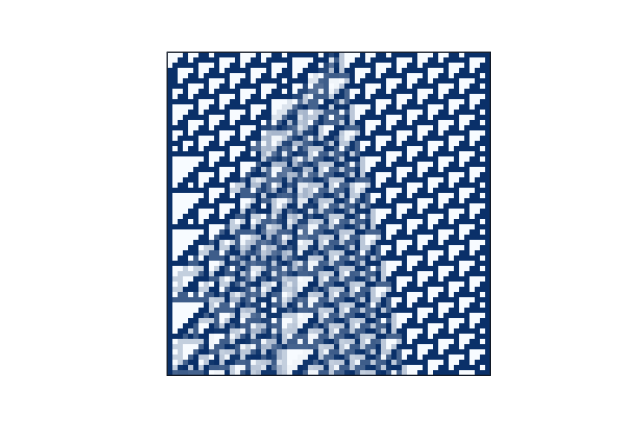
Reproduce this pattern procedurally as a Shadertoy shader.

```glsl
const int CELLS = 62;
const int SEED_START = 28;
const int SEED_SIZE = 6;
const uint ETHER = 0x3EC8u;   // 14-cell periodic background, lowest bit first
const uint SEED = 29u;        // defect between the two background halves
const uint HALF_MASK = 0x7fffffffu;

const vec3 PAPER = vec3(1.0);
const vec3 PALE = vec3(0.97, 0.985, 1.0);
const vec3 NAVY = vec3(0.04, 0.19, 0.41);
const vec3 INK = vec3(0.07, 0.10, 0.15);

// A row is stored as two halves of 31 cells
uint cellAt(uvec2 row, int i) {
    return i < 31 ? (row.x >> uint(i)) & 1u : (row.y >> uint(i - 31)) & 1u;
}

uvec2 firstRow(uint seed) {
    uvec2 row = uvec2(0u);
    int seedEnd = SEED_START + SEED_SIZE;
    for (int i = 0; i < CELLS; i++) {
        uint bit = (ETHER >> uint((i < SEED_START ? i : i - seedEnd + 14) % 14)) & 1u;
        if (i >= SEED_START && i < seedEnd) bit = (seed >> uint(i - SEED_START)) & 1u;
        if (i < 31) row.x |= bit << uint(i);
        else row.y |= bit << uint(i - 31);
    }
    return row;
}

// Rule 110 with empty cells beyond both ends
uvec2 nextRow(uvec2 row) {
    uvec2 left = uvec2(row.x << 1u, (row.y << 1u) | (row.x >> 30u));
    uvec2 right = uvec2((row.x >> 1u) | (row.y << 30u), row.y >> 1u);
    return (row | right) & ~(left & row & right) & HALF_MASK;
}

float blendCells(uvec2 row, ivec2 columns, float blend) {
    return mix(float(cellAt(row, columns.x)), float(cellAt(row, columns.y)), blend);
}

// Evolve one world, then blend the four cells around the point
float world(uint seed, vec2 p, float pixel) {
    vec2 base = floor(p - 0.5);
    vec2 blend = clamp((p - base - 1.0) / pixel + 0.5, 0.0, 1.0);
    ivec2 columns = clamp(ivec2(int(base.x), int(base.x) + 1), 0, CELLS - 1);
    int top = clamp(int(base.y), 0, CELLS - 1);
    uvec2 row = firstRow(seed);
    for (int t = 0; t < CELLS; t++) {
        if (t >= top) break;
        row = nextRow(row);
    }
    float upper = blendCells(row, columns, blend.x);
    float lower = blendCells(nextRow(row), columns, blend.x);
    bool single = base.y < 0.0 || top == CELLS - 1;
    return single ? upper : mix(upper, lower, blend.y);
}

// Average of worlds whose seeds differ in two uncertain cells
float ensemble(vec2 p, float pixel) {
    float sum = 0.0;
    for (int k = 0; k < 4; k++) {
        bool flipEdge = (k & 1) == 1;
        bool flipCore = (k & 2) == 2;
        uint seed = SEED ^ (flipEdge ? 32u : 0u) ^ (flipCore ? 8u : 0u);
        float weight = (flipEdge ? 0.25 : 0.75) * (flipCore ? 0.12 : 0.88);
        sum += weight * world(seed, p, pixel);
    }
    return sum;
}

float boxDistance(vec2 p, float halfSide) {
    vec2 d = abs(p) - halfSide;
    return length(max(d, 0.0)) + min(max(d.x, d.y), 0.0);
}

void mainImage(out vec4 fragColor, in vec2 fragCoord) {
    float pixel = 1.0 / iResolution.y;
    vec2 p = (fragCoord - 0.5 * iResolution.xy) * pixel - vec2(0.0205, 0.0005);
    float halfSide = 0.3775;
    float edge = boxDistance(p, halfSide);
    vec3 color = PAPER;

    // Cell history, time running downwards
    if (edge < pixel) {
        float scale = float(CELLS) / (2.0 * halfSide);
        vec2 grid = vec2(p.x + halfSide, halfSide - p.y) * scale;
        vec3 cells = mix(PALE, NAVY, ensemble(grid, pixel * scale));
        color = mix(PAPER, cells, clamp(0.5 - edge / pixel, 0.0, 1.0));
    }

    // Thin frame
    float frame = clamp(0.5 - (abs(edge) - 0.0015) / pixel, 0.0, 1.0);
    color = mix(color, INK, frame);
    fragColor = vec4(color, 1.0);
}
```
